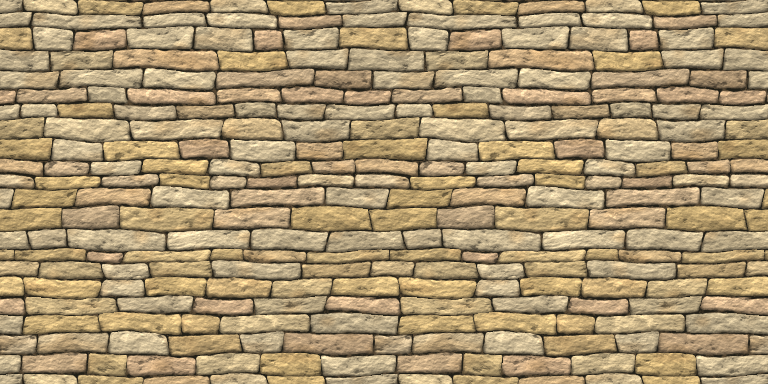
This texture is drawn by a Shadertoy shader. Its source:

```glsl
// Dry-stone wall: uneven courses of rough sandstone blocks with dark open joints.
// A square tile repeats over the canvas; each course is cut at jittered joints, and
// every block is a rounded box with a ragged outline, fractal relief and chipped facets.

const float TILE = 0.977;          // tile side, in canvas heights
const int COURSES = 21;
const float EDGE_UNITS = 375.0;    // course edges below are in 1/375 of the tile, from the top
const float COURSE_EDGE[22] = float[22](
    0.0, 14.0, 28.0, 50.0, 70.0, 88.0, 104.0, 119.0, 140.0, 160.0, 175.0,
    188.0, 207.0, 230.0, 250.0, 262.0, 278.0, 297.0, 314.0, 333.0, 354.0, 375.0);
const float MIN_BLOCKS = 5.0;      // blocks per course
const float EXTRA_BLOCKS = 2.4;
const float JOINT_JITTER = 0.55;
const float JOINT_SLANT = 0.14;
const float GAP = 0.0022;          // inset of a block from its cell
const float TILT = 0.045;
const float RAGGED = 0.0065;       // roughness of the outline
const float RELIEF = 1.15;
const vec2 LIGHT_STEP = vec2(-0.0015, 0.0035);
const vec2 GRAIN = vec2(34.0, 58.0);

const vec3 OCHRE = vec3(0.77, 0.66, 0.45);
const vec3 BUFF = vec3(0.77, 0.70, 0.56);
const vec3 PINK = vec3(0.76, 0.64, 0.50);
const vec3 RUST = vec3(0.66, 0.52, 0.34);
const vec3 GAP_DARK = vec3(0.13, 0.12, 0.09);
const vec3 GAP_EARTH = vec3(0.34, 0.28, 0.20);
const float TAU = 6.2831853;

float hash(vec2 p) {
    vec3 q = fract(p.xyx * 0.1031);
    q += dot(q, q.yzx + 33.33);
    return fract((q.x + q.y) * q.z);
}

float valueNoise(vec2 p) {
    vec2 c = floor(p), f = fract(p);
    f = f * f * (3.0 - 2.0 * f);
    vec2 e = vec2(1.0, 0.0);
    return mix(mix(hash(c), hash(c + e), f.x),
               mix(hash(c + e.yx), hash(c + e.xx), f.x), f.y);
}

float fbm(vec2 p) {
    float sum = 0.0, amp = 0.5;
    for (int i = 0; i < 4; i++) {
        sum += amp * valueNoise(p);
        p = mat2(1.7, 1.1, -1.1, 1.7) * p + 11.3;
        amp *= 0.55;
    }
    return sum / 1.01;
}

// Random tone of the nearest cellular feature point: flat chipped facets.
float facets(vec2 p) {
    vec2 cell = floor(p);
    float nearest = 9.0, tone = 0.0;
    for (int y = -1; y <= 1; y++)
    for (int x = -1; x <= 1; x++) {
        vec2 c = cell + vec2(x, y);
        vec2 d = c + vec2(hash(c), hash(c + 57.0)) - p;
        float dist = dot(d, d);
        if (dist < nearest) { nearest = dist; tone = hash(c + 113.0); }
    }
    return tone;
}

// Horizontal place of joint i in a course; v runs 0..1 down the course.
float joint(float i, float course, float blocks, float v) {
    vec2 id = vec2(mod(i, blocks), course);
    float jitter = JOINT_JITTER * (hash(id + 7.0) - 0.5);
    float slant = JOINT_SLANT * (hash(id + 31.0) - 0.5) * (v - 0.5);
    return (i + hash(vec2(course, 91.0)) + jitter + slant) / blocks;
}

float roundedBox(vec2 p, vec2 halfSize, float radius) {
    vec2 q = abs(p) - halfSize + radius;
    return length(max(q, 0.0)) + min(max(q.x, q.y), 0.0) - radius;
}

void mainImage(out vec4 fragColor, in vec2 fragCoord) {
    float pixel = 1.0 / (iResolution.y * TILE);
    vec2 t = vec2(fragCoord.x, iResolution.y - fragCoord.y) * pixel;
    t.y += 0.004 * sin(TAU * (2.0 * t.x + 3.0 * t.y)) + 0.002 * sin(TAU * (5.0 * t.x - 4.0 * t.y));
    t = fract(t);

    // Find the course, then the block within it.
    int row = 0;
    for (int k = 1; k < COURSES; k++)
        if (t.y * EDGE_UNITS >= COURSE_EDGE[k]) row = k;
    float top = COURSE_EDGE[row] / EDGE_UNITS, bottom = COURSE_EDGE[row + 1] / EDGE_UNITS;
    float course = float(row), v = (t.y - top) / (bottom - top);
    float blocks = MIN_BLOCKS + floor(EXTRA_BLOCKS * hash(vec2(course, 17.0)));
    float i = floor(t.x * blocks - hash(vec2(course, 91.0)));
    if (t.x < joint(i, course, blocks, v)) i -= 1.0;
    else if (t.x >= joint(i + 1.0, course, blocks, v)) i += 1.0;
    float left = joint(i, course, blocks, v), right = joint(i + 1.0, course, blocks, v);

    // Block outline in its own coordinates, y up.
    vec2 id = vec2(mod(i, blocks), course) + 200.0;
    float a = hash(id), b = hash(id + 41.0), c = hash(id + 83.0);
    vec2 q = vec2(t.x - 0.5 * (left + right), 0.5 * (top + bottom) - t.y);
    vec2 seed = vec2(a, b) * 300.0 + 60.0;
    vec2 inset = GAP * (0.5 + vec2(a, 1.6 * b * b));
    vec2 halfSize = 0.5 * vec2(right - left, bottom - top) - inset;
    vec2 tilted = q + vec2(0.0, q.x * TILT * (c - 0.5));
    float d = roundedBox(tilted, halfSize, mix(0.004, 0.011, c));
    d += RAGGED * (fbm(q * 45.0 + seed) - 0.5);

    // Stone surface: tint, stains, facets and side-lit relief.
    vec2 g = q * GRAIN + seed;
    float height = fbm(g);
    float slope = height - fbm((q + LIGHT_STEP) * GRAIN + seed);
    float stain = valueNoise(q * vec2(16.0, 26.0) + seed.yx);
    vec3 stone = mix(mix(OCHRE, BUFF, smoothstep(0.1, 0.7, a)), PINK, smoothstep(0.6, 1.0, b));
    stone = mix(stone, RUST, 0.4 * smoothstep(0.6, 1.0, stain));
    stone *= 0.93 + 0.15 * c;
    stone *= 0.93 + 0.14 * facets(g * 0.9 + 1.5 * height);
    stone *= 1.0 + RELIEF * slope + 0.3 * (height - 0.5);
    stone *= 1.0 - 0.3 * (1.0 - smoothstep(0.18, 0.32, height));

    // Rounded rims: pale above, shaded below.
    float rim = smoothstep(-0.009, 0.0, d);
    float up = clamp(q.y / halfSize.y, -1.0, 1.0);
    stone *= 1.0 + 0.06 * up + rim * mix(-0.42, 0.02, smoothstep(-0.7, 0.8, up));

    vec3 gap = mix(GAP_DARK, GAP_EARTH, smoothstep(0.4, 0.75, fbm(q * 70.0 + seed.yx)));
    float cover = 1.0 - smoothstep(-0.6 * pixel, 0.6 * pixel + 0.0008, d);
    fragColor = vec4(clamp(mix(gap, stone, cover), 0.0, 1.0), 1.0);
}
```
